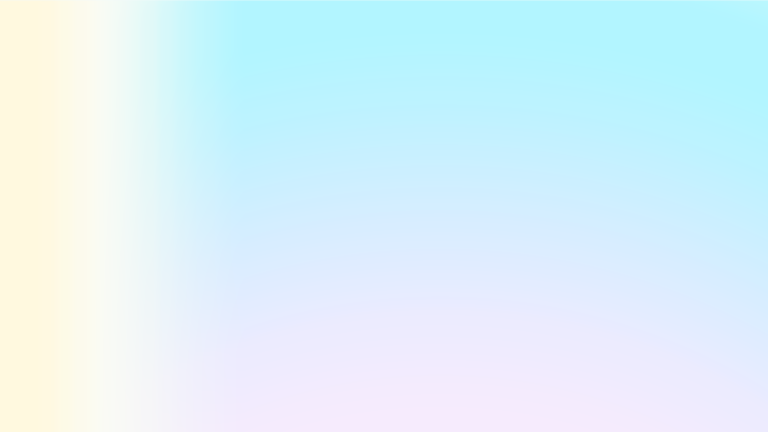
Reproduce this background procedurally as a WebGL 2 fragment shader.

```glsl
#version 300 es
precision highp float;

uniform vec2 u_resolution;
out vec4 outColor;

float hash(float n) {
    n = fract(n * 0.1031);
    n *= n + 33.33;
    return fract(n * (n + n));
}

float noise(float x) {
    float cell = floor(x);
    return mix(hash(cell), hash(cell + 1.0), smoothstep(0.0, 1.0, x - cell));
}

// Lavender at the foot, rising through pale blue to cyan
vec3 skyColor(float h) {
    vec3 color = mix(vec3(0.965, 0.922, 0.992), vec3(0.922, 0.922, 0.998), smoothstep(0.02, 0.31, h));
    color = mix(color, vec3(0.84, 0.93, 1.0), clamp((h - 0.27) / 0.23, 0.0, 1.0));
    color = mix(color, vec3(0.745, 0.95, 1.0), clamp((h - 0.5) / 0.25, 0.0, 1.0));
    color = mix(color, vec3(0.698, 0.962, 1.0), smoothstep(0.72, 0.95, h));
    return mix(color, vec3(0.74, 0.97, 0.995), smoothstep(1.05, 1.16, h));
}

void main() {
    vec2 uv = gl_FragCoord.xy / u_resolution;
    float aspect = u_resolution.x / u_resolution.y;

    // Broad arcs around a centre far below the canvas
    vec2 fromCenter = vec2((uv.x - 0.573) * aspect, uv.y + 1.13);
    float height = length(fromCenter) - 1.13;
    height += 0.003 * sin(height * 150.0);
    vec3 color = skyColor(height);

    // Cream veil on the left with soft vertical streaks
    float streak = noise(uv.x * 90.0) - 0.5;
    float fade = clamp((0.318 - uv.x) / 0.2, 0.0, 1.0);
    float veil = mix(fade, smoothstep(0.0, 1.0, fade), 0.6);
    veil = clamp(veil + 0.06 * streak * fade * (1.0 - fade) * 4.0, 0.0, 1.0);
    vec3 cream = mix(vec3(1.0, 0.976, 0.875), vec3(0.982, 0.985, 0.96), smoothstep(0.04, 0.15, uv.x + 0.008 * streak));
    color = mix(color, cream, veil);

    // Thin pale rim along the top
    color = mix(color, vec3(0.95, 0.98, 0.98), 0.4 * smoothstep(0.996, 1.0, uv.y));

    outColor = vec4(color, 1.0);
}
```
